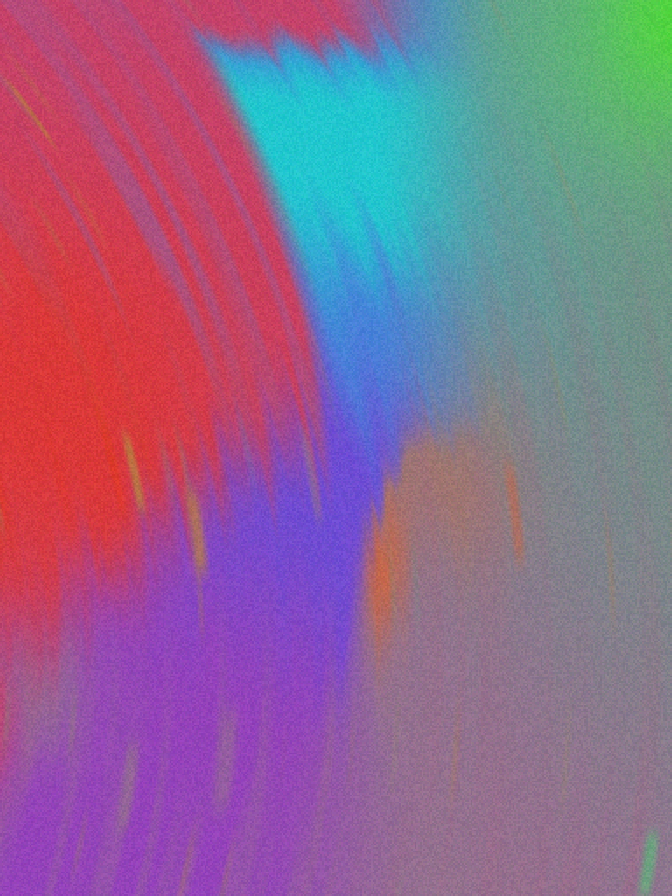
Reproduce this background procedurally as a Shadertoy shader.

```glsl
#define FLOW_CENTER vec2(-0.83, 0.26)
#define SMEAR 0.10
#define STREAK_FREQ 75.0
#define STREAK_MIX 0.35
#define STROKE_DENSITY 0.14
#define GRAIN 0.085
#define GRAIN_CELLS 512.0

const vec3 MAUVE = vec3(0.58, 0.44, 0.56);
const vec3 SAGE = vec3(0.44, 0.57, 0.53);
const vec3 TEAL = vec3(0.34, 0.61, 0.68);
const vec3 GREEN = vec3(0.37, 0.71, 0.48);
const vec3 LIME = vec3(0.31, 0.85, 0.22);
const vec3 ORANGE = vec3(0.80, 0.39, 0.25);
const vec3 GOLD = vec3(0.72, 0.50, 0.25);
const vec3 VIOLET = vec3(0.58, 0.26, 0.73);
const vec3 INDIGO = vec3(0.43, 0.30, 0.83);
const vec3 BLUE = vec3(0.28, 0.51, 0.85);
const vec3 CYAN = vec3(0.13, 0.78, 0.81);
const vec3 ROSE = vec3(0.77, 0.26, 0.42);
const vec3 RED = vec3(0.85, 0.22, 0.25);
const vec3 VERMILION = vec3(0.88, 0.22, 0.13);

float hash(vec2 p) {
    vec3 q = fract(p.xyx * 0.1031);
    q += dot(q, q.yzx + 33.33);
    return fract((q.x + q.y) * q.z);
}

float noise(vec2 p) {
    vec2 i = floor(p), f = fract(p);
    f = f * f * (3.0 - 2.0 * f);
    return mix(mix(hash(i), hash(i + vec2(1, 0)), f.x),
               mix(hash(i + vec2(0, 1)), hash(i + vec2(1, 1)), f.x), f.y);
}

float glow(vec2 p, vec2 center, vec2 size) {
    vec2 d = (p - center) / size;
    return exp(-dot(d, d));
}

// Radius and angle around the centre of the brush flow
vec2 flowCoord(vec2 p) {
    vec2 q = p - FLOW_CENTER;
    return vec2(length(q), atan(q.y, q.x));
}

// Soft stroke that follows the flow; size = half width, half length
float stroke(vec2 flow, vec2 center, vec2 size) {
    vec2 d = flow - flowCoord(center);
    d = abs(vec2(d.x, d.y * flow.x)) / size;
    return (1.0 - smoothstep(0.1, 1.0, d.x)) * (1.0 - smoothstep(0.4, 1.0, d.y));
}

// Mauve to sage backdrop with a green corner and an orange flare
vec3 backdrop(vec2 p) {
    vec3 col = mix(MAUVE, SAGE, smoothstep(0.0, 0.9, p.y + 1.2 * p.x - 0.7));
    col = mix(col, TEAL, 0.85 * glow(p, vec2(0.52, 0.83), vec2(0.14, 0.26)));
    col = mix(col, GREEN, 0.9 * glow(p, vec2(0.70, 0.97), vec2(0.17, 0.20)));
    col = mix(col, LIME, glow(p, vec2(0.78, 0.98), vec2(0.10, 0.12)));
    col = mix(col, ORANGE, 0.4 * glow(p, vec2(0.50, 0.47), vec2(0.08, 0.10)));
    return mix(col, ORANGE, 0.85 * glow(p, vec2(0.425, 0.375), vec2(0.030, 0.075)));
}

// Cyan to violet column
vec3 coolColor(vec2 p) {
    float t = p.y + 0.6 * (p.x - 0.42);
    vec3 col = mix(VIOLET, INDIGO, smoothstep(0.08, 0.42, t));
    col = mix(col, BLUE, smoothstep(0.46, 0.64, t));
    col = mix(col, CYAN, smoothstep(0.63, 0.80, p.y + 0.2 * (p.x - 0.42)));
    col = mix(col, BLUE, 0.8 * smoothstep(0.88, 0.96, p.y));
    return mix(col, MAUVE, 0.75 * glow(p, vec2(0.04, 0.23), vec2(0.06, 0.08)));
}

float coolMask(vec2 p) {
    float upper = smoothstep(0.43, 0.57, p.y);
    float edge = mix(0.37 + 0.1 * p.y, 0.49, upper);
    float width = mix(mix(0.12, 0.014, smoothstep(0.05, 0.33, p.y)), 0.08, upper);
    return 1.0 - smoothstep(edge - width, edge + width, p.x);
}

// Red sweep, bounded by a flow arc, a ragged tail and a top band
float warmMask(vec2 p, float radius) {
    float arc = 1.234 + 0.085 * (p.y - 0.53);
    float side = 1.0 - smoothstep(arc - 0.022, arc + 0.010, radius);
    float tail = smoothstep(-0.11, 0.11, p.y - 0.25 - 0.85 * p.x);
    float band = smoothstep(0.925, 0.975, p.y) * (1.0 - smoothstep(0.36, 0.50, p.x));
    float sliver = 0.8 * glow(p, vec2(-0.01, 0.2), vec2(0.03, 0.07));
    return max(max(side * tail, band), sliver);
}

void mainImage(out vec4 fragColor, in vec2 fragCoord) {
    vec2 uv = fragCoord / iResolution.xy;
    vec2 p = uv * vec2(0.75, 1.0);
    vec2 flow = flowCoord(p);

    // Smear the fields along the flow
    float ragged = 0.6 * noise(flow * vec2(STREAK_FREQ, 5.0))
                 + 0.4 * noise(flow * vec2(2.3 * STREAK_FREQ, 8.0)) - 0.5;
    float angle = flow.y + SMEAR * ragged * mix(1.0, 0.35, smoothstep(0.65, 0.9, p.y));
    vec2 s = FLOW_CENTER + flow.x * vec2(cos(angle), sin(angle));

    // Fine streaks tint each layer
    float streak = smoothstep(0.4, 0.95, noise(flow * vec2(1.1 * STREAK_FREQ, 4.0) + 17.0));
    vec3 col = mix(backdrop(mix(p, s, 0.6)), mix(MAUVE, ROSE, 0.25), 0.4 * streak * (1.0 - p.y));
    vec3 cool = mix(coolColor(s), MAUVE, STREAK_MIX * streak * (1.0 - smoothstep(0.1, 0.4, p.y)));
    float coolness = coolMask(mix(p, s, 0.6));
    col = mix(col, cool, coolness);
    vec3 warm = mix(ROSE, RED, min(1.0, 1.1 * glow(s, vec2(0.06, 0.56), vec2(0.23, 0.24))));
    warm = mix(warm, VERMILION, 0.7 * glow(s, vec2(0.04, 0.53), vec2(0.16, 0.2)) * (0.4 + streak));
    float dusk = glow(p, vec2(0.21, 0.76), vec2(0.10, 0.16));
    warm = mix(warm, mix(MAUVE, VIOLET, 0.4), (STREAK_MIX + 0.3 * dusk) * streak * smoothstep(0.5, 0.8, p.y + 0.5 * p.x));
    col = mix(col, warm, warmMask(s, flow.x));

    // Scattered faint strokes
    vec2 grid = flow * vec2(42.0, 7.0);
    vec2 cell = floor(grid), local = fract(grid);
    float pick = hash(cell + 91.0);
    float across = 1.0 - smoothstep(0.02, 0.24, abs(local.x - 0.3 - 0.4 * hash(cell + 7.0)));
    float along = smoothstep(0.05, 0.4, local.y) * (1.0 - smoothstep(0.5, 0.95, local.y));
    float faint = step(pick, STROKE_DENSITY) * across * along * (1.0 - coolness * smoothstep(0.25, 0.35, p.x));
    col = mix(col, mix(GOLD, SAGE, hash(cell + 3.0)), 0.25 * faint);

    // Accent strokes
    col = mix(col, GOLD, 0.8 * stroke(flow, vec2(0.150, 0.473), vec2(0.008, 0.060)));
    col = mix(col, GOLD, 0.7 * stroke(flow, vec2(0.220, 0.406), vec2(0.012, 0.064)));
    col = mix(col, MAUVE, 0.6 * stroke(flow, vec2(0.348, 0.469), vec2(0.008, 0.068)));
    col = mix(col, ORANGE, 0.5 * stroke(flow, vec2(0.575, 0.427), vec2(0.010, 0.075)));
    col = mix(col, MAUVE, 0.7 * stroke(flow, vec2(0.143, 0.121), vec2(0.012, 0.067)));
    col = mix(col, MAUVE, 0.6 * stroke(flow, vec2(0.252, 0.150), vec2(0.016, 0.080)));
    col = mix(col, GREEN, 0.7 * stroke(flow, vec2(0.724, 0.035), vec2(0.012, 0.050)));
    col = mix(col, GOLD, 0.6 * stroke(flow, vec2(0.036, 0.873), vec2(0.004, 0.058)));

    // Film grain
    vec2 speck = floor(p * GRAIN_CELLS);
    vec3 tint = vec3(hash(speck), hash(speck + 211.0), hash(speck + 457.0));
    col += GRAIN * (mix(tint, vec3(tint.x), 0.5) - 0.5);
    fragColor = vec4(clamp(col, 0.0, 1.0), 1.0);
}
```
